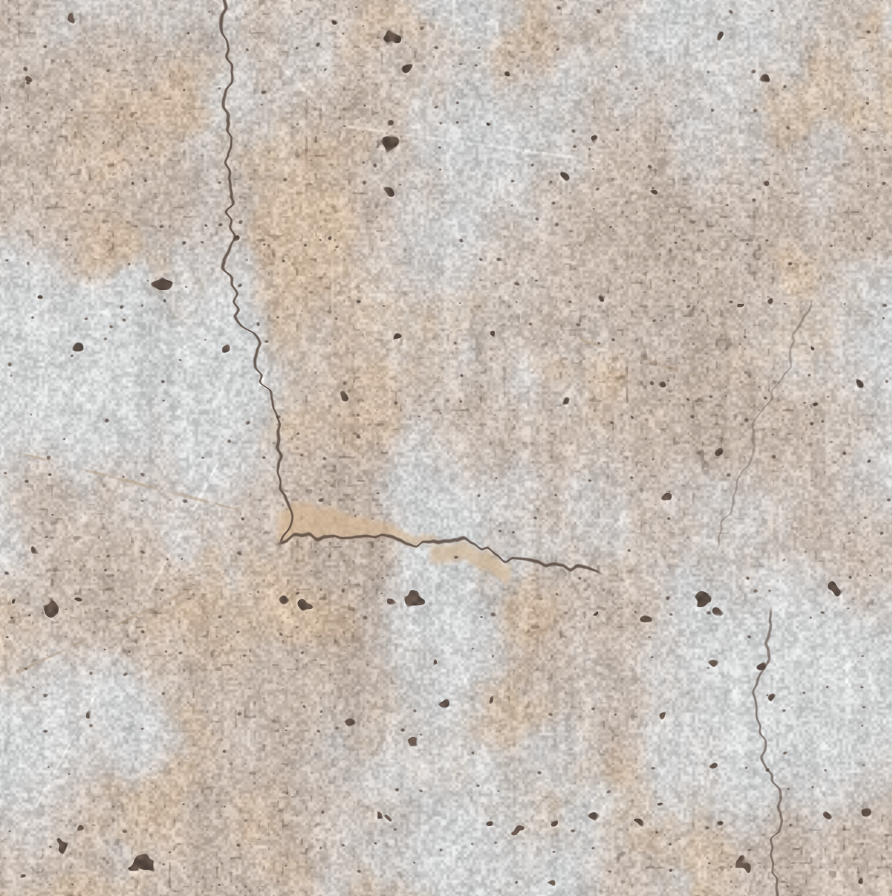
Reproduce this texture procedurally as a WebGL 1 fragment shader.

```glsl
precision highp float;
uniform vec2 u_resolution;

#define GRAIN 0.17
#define STREAK 0.10
#define STAIN_AMOUNT 0.92
#define CRACK_WIDTH 0.0013
#define PIT_EDGE 0.0013
#define PALE vec3(0.825, 0.828, 0.830)
#define TAN vec3(0.775, 0.712, 0.662)
#define OCHRE vec3(0.835, 0.715, 0.575)
#define HOLLOW vec3(0.27, 0.22, 0.19)

float hash(vec2 p) {
  vec3 q = fract(p.xyx * 0.1031);
  q += dot(q, q.yzx + 33.33);
  return fract((q.x + q.y) * q.z);
}

float noise(vec2 p) {
  vec2 i = floor(p), f = fract(p);
  f = f * f * (3.0 - 2.0 * f);
  return mix(mix(hash(i), hash(i + vec2(1, 0)), f.x),
             mix(hash(i + vec2(0, 1)), hash(i + vec2(1, 1)), f.x), f.y);
}

float fbm(vec2 p) {
  float sum = 0.0, amp = 0.5;
  for (int i = 0; i < 5; i++) {
    sum += amp * noise(p);
    p = mat2(1.6, 1.2, -1.2, 1.6) * p + 7.3;
    amp *= 0.5;
  }
  return sum;
}

float blob(vec2 p, vec2 center, vec2 size) {
  vec2 d = (p - center) / size;
  return exp(-dot(d, d));
}

// Soft window from a to b
float span(float t, float a, float b) {
  return smoothstep(a - 0.006, a + 0.006, t) * smoothstep(b + 0.006, b - 0.006, t);
}

// Jagged sideways drift of a crack
float wander(float t, float seed) {
  return (noise(vec2(t * 10.0, seed)) - 0.5) * 0.035
       + (noise(vec2(t * 34.0, seed + 5.0)) - 0.5) * 0.016
       + (noise(vec2(t * 110.0, seed + 9.0)) - 0.5) * 0.007;
}

float crack(float across, float along, float width) {
  float w = width * (0.45 + 1.1 * noise(vec2(along * 45.0, 3.0)));
  return smoothstep(w + 0.0013, w * 0.3, abs(across));
}

float scratch(vec2 p, vec2 a, vec2 b) {
  vec2 ab = b - a;
  float t = clamp(dot(p - a, ab) / dot(ab, ab), 0.0, 1.0);
  float d = length(p - a - ab * t) + (noise(p * 40.0) - 0.5) * 0.002;
  return smoothstep(0.0024, 0.0003, abs(d)) * smoothstep(0.2, 0.6, noise(p * 55.0));
}

// x: hollow, y: pale lower rim
vec2 pits(vec2 p, float cells, float chance, float radius, float seed) {
  vec2 q = p * cells + seed, id = floor(q);
  vec2 center = 0.25 + 0.5 * vec2(hash(id + 11.0), hash(id + 27.0));
  vec2 d = (fract(q) - center) / cells;
  d += (vec2(noise(p * 110.0), noise(p * 110.0 + 40.0)) - 0.5) * radius * 1.2;
  float r = radius * mix(0.45, 1.1, hash(id + 43.0));
  float present = step(hash(id + 61.0), chance);
  float hollow = smoothstep(PIT_EDGE, -PIT_EDGE, length(d * vec2(1.0, 1.15)) - r);
  float rim = smoothstep(PIT_EDGE, -PIT_EDGE, length(d + vec2(0.0, r * 0.4)) - r * 1.2);
  return present * vec2(hollow, rim * (1.0 - hollow));
}

void main() {
  vec2 p = gl_FragCoord.xy / u_resolution.y;

  // Rusty staining over pale cement
  float zones = blob(p, vec2(0.50, 0.64), vec2(0.23, 0.25))
              + blob(p, vec2(0.12, 0.31), vec2(0.20, 0.07))
              + blob(p, vec2(0.29, 0.05), vec2(0.10, 0.16))
              + blob(p, vec2(0.66, 0.04), vec2(0.08, 0.10))
              + blob(p, vec2(0.86, 0.53), vec2(0.16, 0.04))
              + blob(p, vec2(0.06, 0.88), vec2(0.14, 0.12));
  float field = fbm(p * vec2(8.0, 5.0) + 2.0) + 0.18 * zones;
  float stain = smoothstep(0.37, 0.74, field) * STAIN_AMOUNT;
  vec3 color = mix(PALE, TAN, stain);
  float warm = smoothstep(0.50, 0.70, fbm(p * 9.0 + 31.0)) * smoothstep(0.45, 0.65, field);
  color = mix(color, OCHRE, warm * 0.4);

  // Vertical trowel streaks, stronger low down
  float streak = noise(vec2(p.x * 110.0, p.y * 5.0)) * 0.6 + noise(vec2(p.x * 40.0, p.y * 3.0)) * 0.4;
  color += (streak - 0.5) * STREAK * mix(1.0, 0.5, p.y);
  color += 0.05 * span(p.x, 0.583, 0.596) * span(p.y, 0.30, 0.62);

  // Sandy grain and mottling
  color += (noise(p * 310.0) - 0.5) * GRAIN + (noise(p * 150.0 + 9.0) - 0.5) * GRAIN * 0.5;
  color += (fbm(p * 28.0 + 17.0) - 0.5) * 0.09;
  color -= 0.12 * smoothstep(0.78, 0.95, noise(p * 190.0 + 50.0)) * (0.3 + stain);

  // Crack offsets and the ochre lip beside the level crack
  float fall = p.x - mix(0.312, 0.238, smoothstep(0.42, 0.90, p.y)) - wander(p.y, 2.0) * smoothstep(0.385, 0.43, p.y);
  float level = p.y - 0.392 + 0.07 * max(p.x - 0.42, 0.0) - wander(p.x, 14.0) * smoothstep(0.305, 0.34, p.x);
  float right = p.x - 0.852 - wander(p.y, 23.0);
  float lipHeight = 0.032 * smoothstep(0.50, 0.32, p.x) + 0.008 * noise(p * 30.0);
  float lip = span(p.x, 0.31, 0.49) * span(level, 0.0, lipHeight);
  lip += span(p.x, 0.48, 0.57) * span(level, -0.024, -0.004);
  color = mix(color, OCHRE, min(lip, 1.0) * 0.62);

  // Pale scratches and short tan gouges
  float pale = scratch(p, vec2(0.24, 1.0), vec2(0.38, 0.86)) + scratch(p, vec2(0.38, 0.86), vec2(0.67, 0.82))
             + scratch(p, vec2(0.03, 0.08), vec2(0.30, 0.59));
  float gouge = scratch(p, vec2(0.35, 0.66), vec2(0.46, 0.60)) + scratch(p, vec2(0.0, 0.50), vec2(0.27, 0.43))
              + scratch(p, vec2(0.65, 0.62), vec2(0.78, 0.58)) + scratch(p, vec2(0.02, 0.25), vec2(0.25, 0.36));
  color += 0.08 * min(pale, 1.0);
  color = mix(color, OCHRE * 0.8, 0.45 * min(gouge, 1.0));

  // Cracks
  float dark = crack(fall, p.y, CRACK_WIDTH) * span(p.y, 0.392, 1.1);
  dark = max(dark, crack(level, p.x, CRACK_WIDTH * 1.2) * span(p.x, 0.31, 0.67));
  dark = max(dark, 0.75 * crack(right, p.y, CRACK_WIDTH * 0.8) * span(p.y, -0.1, 0.32));
  float branch = p.x - 0.79 - 0.36 * (p.y - 0.39) - wander(p.y, 37.0);
  dark = max(dark, 0.4 * crack(branch, p.y, CRACK_WIDTH * 0.7) * span(p.y, 0.39, 0.66));
  color = mix(color, HOLLOW * 1.25, dark * 0.82);

  // Air pits, from large to pinhole
  vec2 holes = pits(p, 8.0, 0.30, 0.0098, 3.0);
  holes = max(holes, pits(p, 17.0, 0.22, 0.0050, 19.0));
  holes = max(holes, pits(p, 46.0, 0.17, 0.0021, 71.0) * 0.8);
  color += 0.05 * holes.y;
  color = mix(color, HOLLOW * (0.8 + 0.7 * noise(p * 160.0)), holes.x * 0.88);

  gl_FragColor = vec4(clamp(color, 0.0, 1.0), 1.0);
}
```
